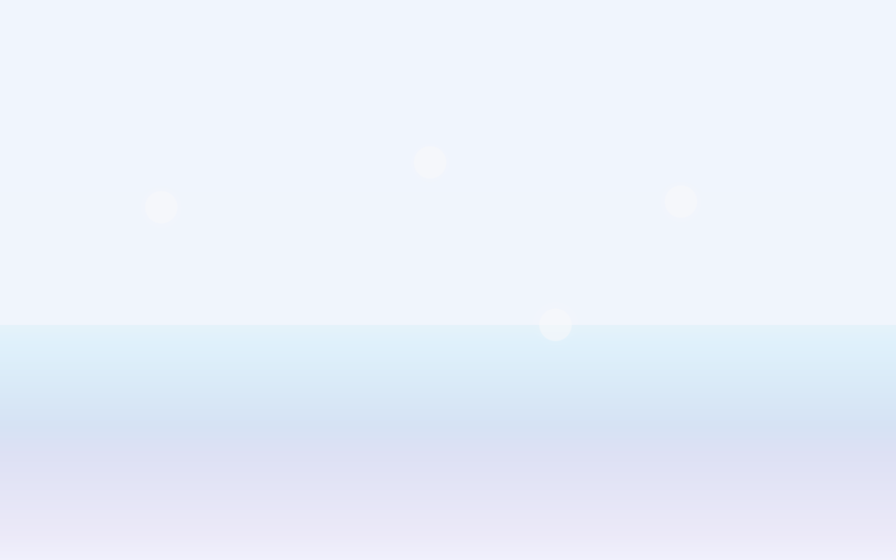
This background is drawn by a Shadertoy shader. Its source:

```glsl
// Pale sky over a pastel banded sea, with four soft white discs of light.

const float HORIZON = 0.42;
const float DISC_RADIUS = 0.029;
const vec3 SKY_TOP = vec3(0.941, 0.961, 0.994);
const vec3 SKY_LOW = vec3(0.943, 0.959, 0.988);
const vec3 DISC_LIGHT = vec3(0.973, 0.973, 0.980);

// Sea colours from the horizon down; w holds the relative depth of each stop.
const vec4 SEA_STOPS[7] = vec4[7](
    vec4(0.898, 0.949, 0.980, 0.00),
    vec4(0.876, 0.945, 0.985, 0.07),
    vec4(0.855, 0.922, 0.973, 0.23),
    vec4(0.838, 0.888, 0.957, 0.43),
    vec4(0.866, 0.880, 0.957, 0.54),
    vec4(0.922, 0.914, 0.972, 0.89),
    vec4(0.941, 0.941, 0.988, 1.00));

// Disc centres as fractions of the canvas.
const vec2 DISCS[4] = vec2[4](
    vec2(0.18, 0.63), vec2(0.48, 0.71), vec2(0.76, 0.64), vec2(0.62, 0.42));

vec3 skyColor(float height) {
    return mix(SKY_LOW, SKY_TOP, smoothstep(HORIZON, 1.0, height));
}

vec3 seaColor(float depth) {
    vec3 color = SEA_STOPS[0].rgb;
    for (int i = 1; i < 7; i++) {
        float blend = (depth - SEA_STOPS[i - 1].w) / (SEA_STOPS[i].w - SEA_STOPS[i - 1].w);
        color = mix(color, SEA_STOPS[i].rgb, clamp(blend, 0.0, 1.0));
    }
    return color;
}

// Opacity of a translucent disc with a faint halo.
float discOpacity(float dist, float radius, float edge) {
    float body = 1.0 - smoothstep(radius - edge, radius + edge, dist);
    float halo = 1.0 - smoothstep(radius * 0.8, radius * 1.5, dist);
    return 0.60 * body + 0.08 * halo * (1.0 - body);
}

void mainImage(out vec4 fragColor, in vec2 fragCoord) {
    vec2 uv = fragCoord / iResolution.xy;
    float aspect = iResolution.x / iResolution.y;
    float pixel = 1.0 / iResolution.y;

    // Sky and sea meet at a crisp horizon.
    float sea = 1.0 - smoothstep(HORIZON - 0.5 * pixel, HORIZON + 0.5 * pixel, uv.y);
    vec3 color = mix(skyColor(uv.y), seaColor((HORIZON - uv.y) / HORIZON), sea);

    // Floating discs, measured in canvas heights so they stay round.
    for (int i = 0; i < 4; i++) {
        float dist = length((uv - DISCS[i]) * vec2(aspect, 1.0));
        color = mix(color, DISC_LIGHT, discOpacity(dist, DISC_RADIUS, pixel));
    }
    fragColor = vec4(color, 1.0);
}
```
